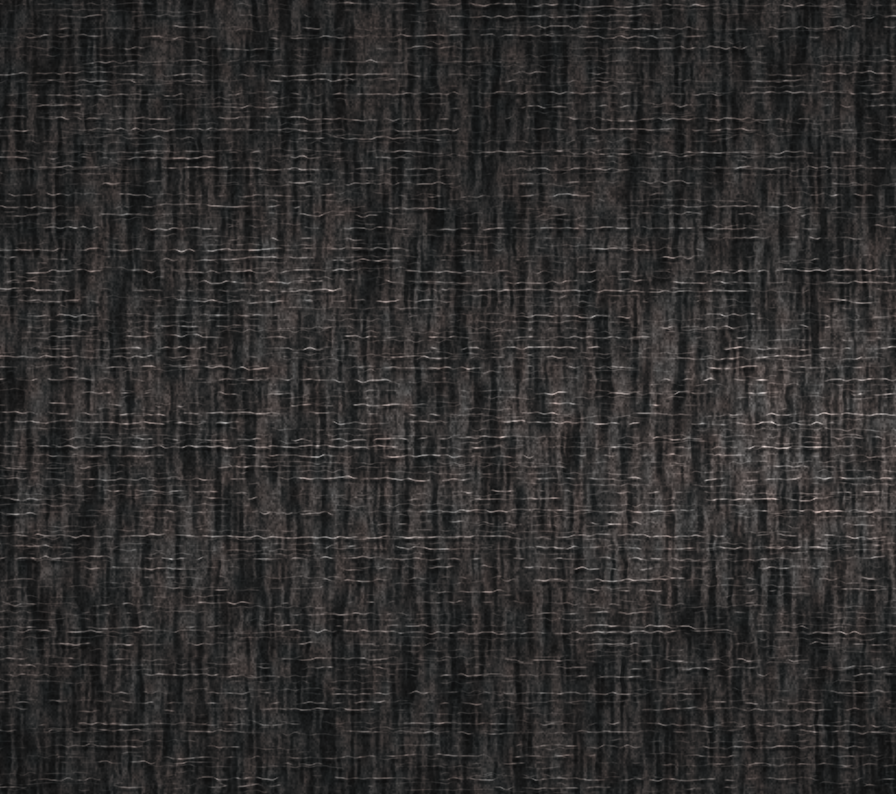
A WebGL 1 fragment shader for this texture:

```glsl
precision highp float;
// Dark woven cloth: stretched noise makes narrow upright charcoal streaks,
// and rough, broken pale weft threads cross them in uneven rows.
// A soft band of light brightens the middle and the right-hand side.
uniform vec2 u_resolution;

float hash(vec2 p) {
  vec3 q = fract(vec3(p.xyx) * 0.1031);
  q += dot(q, q.yzx + 33.33);
  return fract((q.x + q.y) * q.z);
}

float noise(vec2 p) {
  vec2 cell = floor(p), f = fract(p);
  f = f * f * (3.0 - 2.0 * f);
  return mix(mix(hash(cell), hash(cell + vec2(1.0, 0.0)), f.x),
             mix(hash(cell + vec2(0.0, 1.0)), hash(cell + 1.0), f.x), f.y);
}

// Upright streaks, mostly narrow, with slightly ragged edges
float warpStreaks(vec2 p) {
  p.x += 0.003 * (noise(p * vec2(80.0, 90.0)) - 0.5);
  float s = 0.16 * noise(p * vec2(50.0, 7.0) + 11.0)
          + 0.42 * noise(p * vec2(135.0, 14.0) + 37.0)
          + 0.42 * noise(p * vec2(250.0, 32.0) + 71.0);
  return smoothstep(0.22, 0.76, s);
}

// Rows of broken threads: x is the lit thread, y the shadow under it
vec2 weftThreads(vec2 p, float rows, float halfWidth, float seed) {
  float pixel = 1.0 / u_resolution.y;
  vec2 result = vec2(0.0);
  for (int i = -1; i <= 1; i++) {
    float row = floor(p.y * rows) + float(i);
    float id = row * 3.0 + seed;
    float center = (row + 0.2 + 0.6 * hash(vec2(id, 5.0))) / rows;
    center += 0.0036 * (noise(vec2(p.x * 105.0, id)) - 0.5)
            + 0.0040 * (noise(vec2(p.x * 9.0, id + 400.0)) - 0.5);
    float run = 0.5 * noise(vec2(p.x * 13.0, id + 800.0))
              + 0.5 * noise(vec2(p.x * 75.0, id + 1200.0));
    float visible = smoothstep(0.42, 0.70, run + 0.20 * (hash(vec2(id, 9.0)) - 0.5));
    visible *= 0.25 + 1.05 * noise(vec2(p.x * 190.0, id + 1600.0));
    float d = p.y - center;
    float thread = 1.0 - smoothstep(halfWidth - 0.5 * pixel, halfWidth + 0.7 * pixel, abs(d));
    float shade = 1.0 - smoothstep(0.0, 0.0035, abs(d + 0.004));
    result = max(result, visible * vec2(thread, shade));
  }
  return result;
}

// Broad light: a middle band, a glow at the right and a dim left edge
float lighting(vec2 p) {
  float band = exp(-pow((p.y - 0.46) / 0.27, 2.0));
  vec2 toGlow = (p - vec2(0.98, 0.43)) / vec2(0.26, 0.18);
  float light = 0.73 + 0.35 * band + 0.20 * exp(-dot(toGlow, toGlow));
  light += 0.16 * (noise(p * vec2(5.0, 4.0) + 3.0) - 0.5);
  return light * mix(0.87, 1.0, smoothstep(0.0, 0.22, p.x));
}

void main() {
  vec2 p = gl_FragCoord.xy / u_resolution.y;
  float light = lighting(p);

  // Cloth body with crisp fibre grain
  float grain = 0.5 * noise(p * vec2(270.0, 190.0) + 19.0)
              + 0.5 * noise(p * vec2(430.0, 380.0) + 53.0) - 0.5;
  float streak = warpStreaks(p);
  float value = 0.026 + mix(0.075, 0.232, streak) * light;
  value += grain * mix(0.08, 0.22, streak) * light;

  // Fine dull weave, then the sparser bright threads
  vec2 fine = weftThreads(p, 125.0, 0.0009, 50.0);
  vec2 bright = weftThreads(p, 72.0, 0.0010, 2000.0);
  value *= 1.0 - 0.18 * fine.y - 0.28 * bright.y;
  value += 0.09 * fine.x * light + 0.25 * bright.x * light;
  value = max(value, 0.06);

  // Near-neutral shadows, warm lights and faint drifts of hue
  vec3 tint = mix(vec3(0.98, 1.005, 1.015), vec3(1.045, 0.985, 0.965),
                  smoothstep(0.08, 0.23, value));
  float hue = noise(p * vec2(70.0, 45.0) + 91.0) - 0.5;
  tint += hue * vec3(0.09, -0.02, -0.05);
  gl_FragColor = vec4(value * tint, 1.0);
}
```
